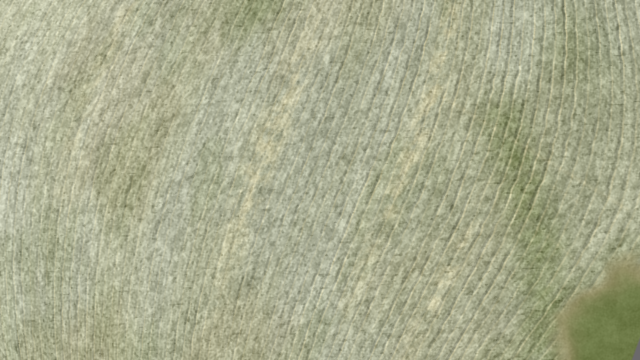
A WebGL 1 fragment shader for this texture:

```glsl
precision highp float;
// Aerial view of a mown field: curved pale rows, chaff, straw bands and green patches.
uniform vec2 u_resolution;

const float ROWS = 36.0; // rows per canvas height, about 64 across
const vec3 SOIL = vec3(0.53, 0.55, 0.43);
const vec3 CHAFF = vec3(0.75, 0.76, 0.65);
const vec3 SILVER = vec3(0.71, 0.73, 0.67);
const vec3 STRAW = vec3(0.81, 0.78, 0.62);
const vec3 TAN = vec3(0.66, 0.62, 0.47);
const vec3 GRASS = vec3(0.43, 0.48, 0.28);
const vec3 ROAD = vec3(0.42, 0.41, 0.42);

float hash(vec2 p) {
  vec3 q = fract(vec3(p.xyx) * 0.1031);
  q += dot(q, q.yzx + 33.33);
  return fract((q.x + q.y) * q.z);
}

float noise(vec2 p) {
  vec2 i = floor(p), f = fract(p);
  f = f * f * (3.0 - 2.0 * f);
  return mix(mix(hash(i), hash(i + vec2(1.0, 0.0)), f.x),
             mix(hash(i + vec2(0.0, 1.0)), hash(i + vec2(1.0, 1.0)), f.x), f.y);
}

float fbm(vec2 p) {
  float sum = 0.0, amp = 0.5;
  for (int i = 0; i < 4; i++) {
    sum += amp * noise(p);
    p = mat2(1.6, 1.2, -1.2, 1.6) * p + 7.3;
    amp *= 0.5;
  }
  return sum / 0.9375;
}

float segment(vec2 p, vec2 a, vec2 b) {
  vec2 d = b - a;
  return length(p - a - d * clamp(dot(p - a, d) / dot(d, d), 0.0, 1.0));
}

float bell(float d, float width) {
  return exp(-d * d / (width * width));
}

// Across-row coordinate: constant along each curved row; p.y runs downward.
float rowCoord(vec2 p) {
  float lean = 0.55 - 0.25 * p.x * p.x;
  float bend = 0.40 - 0.45 * p.x;
  return p.x + lean * p.y - bend * p.y * p.y;
}

// Thin line in the middle of each row cell.
float rowLine(float u, float offset, float width, float blur) {
  float d = abs(fract(u * ROWS + offset) - 0.5);
  return 1.0 - smoothstep(width - blur, width + blur, d);
}

// Straw band that follows the rows and fades toward both ends.
float strawBand(float u, float y, float center, float width, float mid, float reach) {
  return bell(u - center, width) * bell(y - mid, reach);
}

void main() {
  vec2 p = gl_FragCoord.xy / u_resolution.y;
  p.y = 1.0 - p.y;
  float u = rowCoord(p);
  float blur = 0.03 + 0.5 * ROWS / u_resolution.y;

  // Noise from broad patches down to single stalks
  float broad = fbm(p * 3.5 + 4.0);
  float streak = fbm(vec2(u * 15.0, p.y * 2.0));
  float fiber = noise(vec2(u * 85.0, p.y * 9.0) + 11.0);
  float clump = fbm(vec2(u * 50.0, p.y * 32.0) + 19.0);
  float grain = noise(vec2(u * 150.0, p.y * 75.0) + 27.0);
  float speck = noise(mat2(0.8, 0.6, -0.6, 0.8) * p * 190.0 + 53.0);

  // Ground, paler toward the left
  float light = 0.65 - 0.13 * p.x + 0.45 * (streak - 0.5) + 0.25 * (broad - 0.5);
  light += 0.24 * bell(length(p * vec2(1.0, 0.8)), 0.45);
  vec3 color = mix(SOIL, CHAFF, light + 0.06);
  float silver = smoothstep(0.42, 0.7, fbm(vec2(u * 7.0, p.y * 2.0) + 41.0));
  color = mix(color, SILVER, 0.4 * silver);

  // Dry and green patches
  float dry = smoothstep(0.48, 0.72, fbm(vec2(u * 7.0, p.y * 3.0) + 62.0));
  color = mix(color, TAN, 0.3 * dry * (1.0 - 0.4 * p.x));
  float greenD = min(segment(p, vec2(1.40, 0.34), vec2(1.50, 0.69)),
                     segment(p, vec2(1.50, 0.69), vec2(1.53, 1.02)));
  float green = bell(greenD, 0.07) * (0.25 + 0.9 * clump);
  green += 0.35 * bell(length(p - vec2(0.72, 0.02)), 0.09);
  green += 0.35 * bell(length(p - vec2(1.60, 0.12)), 0.13);
  green += 0.25 * smoothstep(0.53, 0.72, fbm(vec2(u * 9.0, p.y * 4.0) + 80.0));
  color = mix(color, GRASS, min(green, 1.0) * 0.68);

  // Straw bands broken into clumps
  float band = strawBand(u, p.y, 0.37, 0.025, 0.15, 0.45) * 0.7
             + strawBand(u, p.y, 0.90, 0.040, 0.42, 0.40)
             + strawBand(u, p.y, 1.26, 0.028, 0.30, 0.55)
             + strawBand(u, p.y, 1.46, 0.022, 0.80, 0.25);
  color = mix(color, STRAW, min(band, 1.0) * smoothstep(0.3, 0.7, clump) * 0.65);

  // Pale rows with a shadow beside them, worn away unevenly
  float wobble = 0.16 * (noise(vec2(u * 20.0, p.y * 40.0)) - 0.5);
  float rowId = floor(u * ROWS + wobble);
  float wear = 0.3 + 0.7 * noise(vec2(rowId * 3.7, p.y * 22.0));
  wear *= 0.6 + 0.6 * hash(vec2(rowId, 5.0));
  float strength = mix(0.42, 0.72, smoothstep(0.4, 1.5, p.x)) * wear;
  float shade = rowLine(u, wobble + 0.22, 0.11, blur);
  float line = rowLine(u, wobble, 0.07, blur);
  color *= 1.0 - 0.24 * strength * shade;
  color = mix(color, STRAW, strength * line);

  // Tracks crossing the rows, brightest where they meet them
  float track = bell(segment(p, vec2(1.23, 0.27), vec2(1.74, 0.58)), 0.006)
              + bell(segment(p, vec2(1.29, 0.37), vec2(1.62, 0.57)), 0.005) * 0.5
              + bell(segment(p, vec2(1.43, 0.58), vec2(1.62, 0.74)), 0.005) * 0.6;
  color = mix(color, STRAW, min(track, 1.0) * (0.25 + 0.5 * line) * (0.4 + 0.6 * clump));

  // Stalk highlights and small dark gaps
  float texture = 0.13 * (grain - 0.5) + 0.13 * (speck - 0.5);
  texture += 0.08 * (fiber - 0.5) + 0.10 * (clump - 0.5);
  texture -= 0.08 * smoothstep(0.72, 0.95, noise(vec2(u * 90.0, p.y * 110.0) + 71.0));
  color += texture + 0.012;

  // Smooth grassy corner with a bare rim and a sliver of road
  float corner = length(p - vec2(1.82, 0.99)) + 0.16 * (fbm(p * 8.0) - 0.5);
  vec3 turf = mix(GRASS, TAN - 0.04, 0.8 * smoothstep(0.15, 0.27, corner));
  turf += 0.10 * (fbm(p * 30.0) - 0.5) + 0.04 * (speck - 0.5);
  color = mix(color, turf, 1.0 - smoothstep(0.23, 0.32, corner));
  float road = smoothstep(-0.004, 0.004, p.x - 1.755 + 0.37 * (p.y - 1.0));
  color = mix(color, ROAD, road * smoothstep(0.92, 0.95, p.y));

  gl_FragColor = vec4(clamp(color, 0.0, 1.0), 1.0);
}
```
